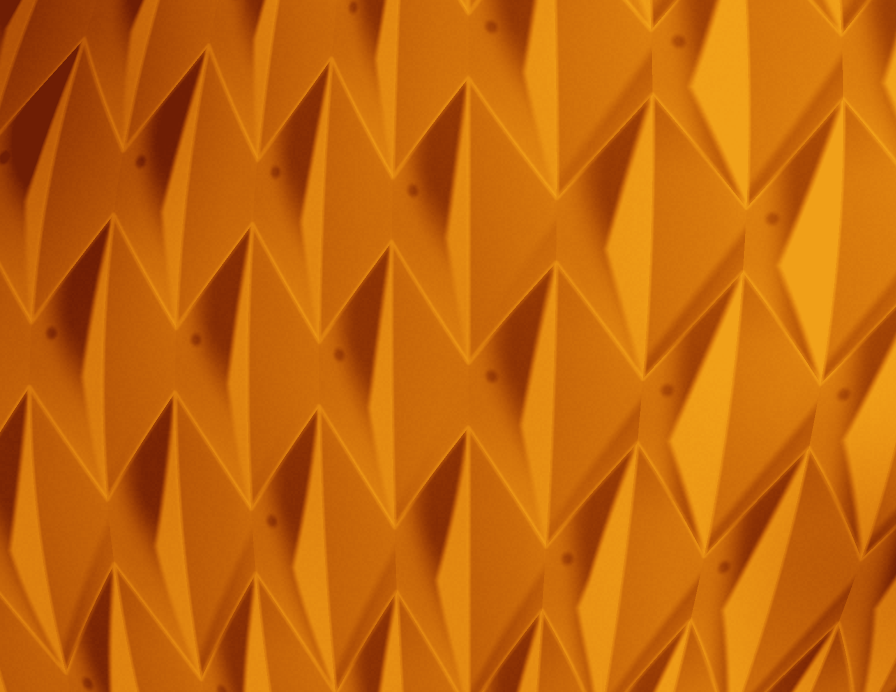
Write a Shadertoy shader that draws this pattern.

```glsl
// Folded paper relief: staggered rows of tall hexagonal pleats, each with a
// sharp upright ridge, a bright sliver, a shaded pocket and a pinched dimple.
// A smooth warp bends the lattice; facets are blended from signed distances.

#define ROW_PITCH 0.2525   // row spacing, in canvas heights
#define FIRST_PEAK 0.118   // depth of the first full row of peaks
#define CENTRE_X 0.677     // column that stays upright under the warp
#define SLOPE 1.26         // steepness of the zigzag edges
#define LINE_WIDTH 0.0032  // half width of crease highlights
#define MID_TONE 0.56
#define SHADOW 0.50
#define GRAIN 0.035

float hash(vec2 p) {
    p = fract(p * vec2(0.1031, 0.1137));
    p += dot(p, p.yx + 33.3);
    return fract((p.x + p.y) * p.x * 17.3);
}

// Signed distance to a line; positive lies left of a downward line
float side(vec2 p, vec2 a, vec2 b) {
    vec2 d = b - a;
    return (d.x * (p.y - a.y) - d.y * (p.x - a.x)) / length(d);
}

float segment(vec2 p, vec2 a, vec2 b) {
    vec2 d = b - a;
    return length(p - a - d * clamp(dot(p - a, d) / dot(d, d), 0.0, 1.0));
}

float crease(float d) {
    return 1.0 - smoothstep(LINE_WIDTH * 0.3, LINE_WIDTH * 1.6, d);
}

// Column width varies across and down the sheet
float columnPitch(vec2 p) {
    float sag = p.y - 0.36;
    return 0.237 - 0.104 * sag * sag
         + (0.045 - 0.042 * p.y) * tanh((p.x - CENTRE_X) / 0.2);
}

// Broad uneven lighting with dim corners
float roomLight(vec2 p) {
    float light = 0.17 * (p.x - 0.55);
    light -= 0.40 * (1.0 - smoothstep(0.0, 0.48, length(p * vec2(1.0, 0.8))));
    light -= 0.32 * (1.0 - smoothstep(0.0, 0.36, length(p - vec2(1.31, 0.85))));
    light += 0.10 * exp(-9.0 * dot(p - vec2(1.08, 0.2), p - vec2(1.08, 0.2)));
    light += 0.025 * sin(p.x * 9.0 + 2.0 * sin(p.y * 5.0)) * sin(p.y * 7.0 + 1.0);
    return light;
}

float leftFacets(vec2 q, float bold, float seed) {
    vec2 tip = vec2(0.0, 0.5 * SLOPE + 1.0);
    vec2 fold = vec2(-mix(0.11, 0.27, bold) - 0.05 * seed, 0.88 + 0.1 * seed);
    vec2 dimple = vec2(-0.36, 0.69);
    float pocket = 1.0 - smoothstep(-0.16, 0.16, side(q, dimple, fold));
    pocket *= smoothstep(-0.5, -0.22, q.x);
    float tone = MID_TONE - SHADOW * pocket;
    tone += 0.12 * smoothstep(0.85, 1.5, q.y);
    float outside = max(side(q, vec2(0.0), fold), side(q, fold, tip));
    float sliver = 1.0 - smoothstep(-0.025, 0.03, outside);
    tone = mix(tone, 0.80 + 0.08 * bold, sliver);
    // Pinched hole, present in some pleats only
    float hole = 1.0 - smoothstep(0.012, 0.055, length(q - dimple));
    return tone - 0.28 * hole * step(0.4, seed);
}

float rightFacets(vec2 q, float bold) {
    float tone = MID_TONE - 0.06 + 0.18 * q.x;
    float valley = side(q, vec2(0.5, 0.78), vec2(0.04, 1.5));
    float shade = smoothstep(-0.30, -0.02, valley) * (1.0 - smoothstep(-0.02, 0.05, valley));
    shade = max(shade, 0.5 * (1.0 - smoothstep(0.0, 0.5, q.y)));
    float lowerFlap = 1.0 - smoothstep(-0.05, 0.04, valley);
    tone -= 0.34 * bold * shade;
    return tone + 0.08 * bold * lowerFlap;
}

float paperTone(vec2 p) {
    float pitch = columnPitch(p);
    float u = 3.0 + (p.x - CENTRE_X) / pitch;
    float lift = 0.047 * tanh((p.x - 0.572) / 0.32) - 0.020;
    float v = (p.y - FIRST_PEAK - lift) / ROW_PITCH;

    // Pick the pleat: the zigzag belongs to the row beneath it
    float row = floor(v);
    float across = abs(fract(u + 0.5 * row + 0.5) - 0.5);
    if (v - row < SLOPE * across) row -= 1.0;
    float column = u + 0.5 * row + 0.5;
    vec2 q = vec2(fract(column) - 0.5, v - row);
    float seed = hash(vec2(floor(column), row) + 19.0);

    float bold = max(smoothstep(0.65, 1.0, p.x), 0.75 * smoothstep(0.55, 0.95, p.y));
    float tone = q.x < 0.0 ? leftFacets(q, bold, seed) : rightFacets(q, bold);
    tone += 0.07 * (seed - 0.5) * (1.0 - smoothstep(0.3, 0.5, abs(q.x)));

    // Crease highlights, measured in canvas units
    vec2 size = vec2(pitch, ROW_PITCH);
    vec2 m = vec2(abs(q.x), q.y) * size;
    vec2 tip = vec2(0.0, 1.0 + 0.5 * SLOPE) * size;
    float edge = min(segment(m, vec2(0.0), vec2(0.5, 0.5 * SLOPE) * size),
                     segment(m, tip, vec2(0.5, 1.0) * size));
    float ridge = segment(m, vec2(0.0), tip);
    tone += 0.17 * crease(edge) + 0.05 * exp(-edge / 0.009);
    tone = mix(tone, 0.86, 0.65 * crease(ridge));
    return tone + roomLight(p);
}

void mainImage(out vec4 fragColor, in vec2 fragCoord) {
    float tone = 0.0;
    for (int i = 0; i < 4; i++) {
        vec2 jitter = vec2(i % 2, i / 2) * 0.5 - 0.25;
        vec2 p = (fragCoord + jitter) / iResolution.y;
        tone += 0.25 * paperTone(vec2(p.x, 1.0 - p.y));
    }
    tone += GRAIN * (hash(floor(fragCoord / iResolution.y * 300.0)) - 0.5);
    tone = clamp(tone, -0.1, 1.05);
    // Ramp from burnt orange to amber
    fragColor = vec4(0.50 + tone * (0.62 - 0.19 * tone), 0.16 + 0.44 * tone,
                     0.015 + 0.07 * tone * tone, 1.0);
}
```
